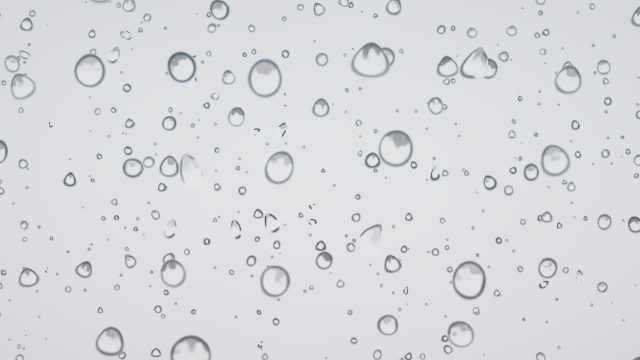
Write a Shadertoy shader that draws this texture.

```glsl
const vec3 SKY = vec3(0.882, 0.888, 0.898);
const vec3 GLINT = vec3(0.90, 0.905, 0.91);
const vec3 GREY_RIM = vec3(0.33, 0.33, 0.35);
const vec3 BLUE_RIM = vec3(0.32, 0.40, 0.46);
const vec3 CAP = vec3(0.43, 0.43, 0.45);
const float VIGNETTE = 0.10;
const float RAGGED_SHARE = 0.16;
const float RIM_WIDTH = 0.0022;

// Drop sizes from specks to large drops, in canvas heights
const int LAYERS = 5;
const float CELL[LAYERS] = float[](0.045, 0.065, 0.09, 0.145, 0.26);
const float RADIUS[LAYERS] = float[](0.0045, 0.0085, 0.0145, 0.025, 0.047);
const float DENSITY[LAYERS] = float[](0.18, 0.26, 0.33, 0.48, 0.52);

float hash(vec2 p) {
    return fract(sin(dot(p, vec2(127.1, 311.7))) * 43758.5453);
}

float noise(vec2 p) {
    vec2 i = floor(p), f = fract(p);
    f = f * f * (3.0 - 2.0 * f);
    return mix(mix(hash(i), hash(i + vec2(1, 0)), f.x),
               mix(hash(i + vec2(0, 1)), hash(i + vec2(1, 1)), f.x), f.y);
}

vec2 rotate(vec2 p, float a) {
    float c = cos(a), s = sin(a);
    return vec2(c * p.x - s * p.y, s * p.x + c * p.y);
}

vec3 drawDrop(vec3 color, vec3 sky, vec2 p, float radius, vec2 id, float height) {
    float pixel = 1.0 / iResolution.y;
    float ragged = step(hash(id + 3.1), RAGGED_SHARE) * step(0.009, radius);

    // Outline: tilted oval, tapered towards the top, slightly uneven
    float tilt = (hash(id + 5.3) - 0.5) * mix(1.2, 2.4, ragged);
    vec2 q = rotate(p, tilt) / radius;
    float taper = 0.5 * pow(hash(id + 7.7), 2.0) + 0.2 * ragged;
    float slim = mix(0.82 + 0.18 * hash(id + 6.4), 0.6, ragged);
    q.x /= slim * (1.0 - taper * clamp(q.y, -1.0, 1.0));
    vec2 dir = q / max(length(q), 0.001);
    float lump = noise(dir * 0.8 + id * 3.7) - 0.5;
    float d = (length(q) - 1.0 - lump * mix(0.16, 0.6, ragged)) * radius;

    // Clear body, brighter towards the bottom
    float inside = 1.0 - smoothstep(-pixel, pixel, d);
    vec3 body = mix(sky, GLINT, 0.6 * smoothstep(0.6, -0.6, q.y));
    color = mix(color, body, inside);

    // Dark refraction cap with a broken lower edge
    float capEdge = q.y + (noise(q * 2.6 + id * 5.1) - 0.5) * 0.9;
    float cap = smoothstep(0.15, 0.6, capEdge) * smoothstep(0.004, 0.026, radius);
    cap *= mix(0.3, 1.0, hash(id + 9.2)) * mix(0.95, 0.5, ragged);
    cap *= 0.65 + 0.35 * noise(q * vec2(7.0, 3.0) + id);
    color = mix(color, CAP, cap * inside);

    // Thin rim, heavier on one side
    float width = max(RIM_WIDTH + 0.045 * radius, 0.6 * pixel);
    float fade = noise(dir * 1.1 + id * 2.3 + 11.0);
    width *= 0.75 + 0.5 * fade;
    float offset = (d + width) / width;
    float rim = exp(-offset * offset);
    rim *= mix(0.55 + 0.45 * fade, smoothstep(0.3, 0.65, fade), ragged);
    rim *= mix(0.55, 1.0, hash(id + 12.4)) * smoothstep(0.0, 0.011, radius + 0.003);
    vec3 rimColor = mix(GREY_RIM, BLUE_RIM, smoothstep(0.3, 0.85, height));
    return mix(color, rimColor, rim);
}

void mainImage(out vec4 fragColor, in vec2 fragCoord) {
    vec2 uv = fragCoord / iResolution.xy;
    vec2 p = fragCoord / iResolution.y;

    // Overcast light behind the glass
    vec2 centered = uv - 0.5;
    vec3 sky = SKY - VIGNETTE * dot(centered, centered);
    sky += 0.004 * (noise(p * 5.0) - 0.5);
    vec3 color = sky;

    // One possible drop per cell, larger layers on top
    for (int i = 0; i < LAYERS; i++) {
        vec2 grid = p / CELL[i] + vec2(0.37, 0.61) * float(i);
        vec2 id = floor(grid) + 37.0 * float(i + 1);
        if (hash(id) > DENSITY[i]) continue;
        float radius = RADIUS[i] * mix(0.7, 1.2, hash(id + 1.3));
        float room = max(0.5 - 1.4 * radius / CELL[i], 0.0);
        vec2 jitter = 2.0 * vec2(hash(id + 2.1), hash(id + 4.9)) - 1.0;
        vec2 local = (fract(grid) - 0.5 - jitter * room) * CELL[i];
        color = drawDrop(color, sky, local, radius, id, uv.y);
    }
    fragColor = vec4(color, 1.0);
}
```
